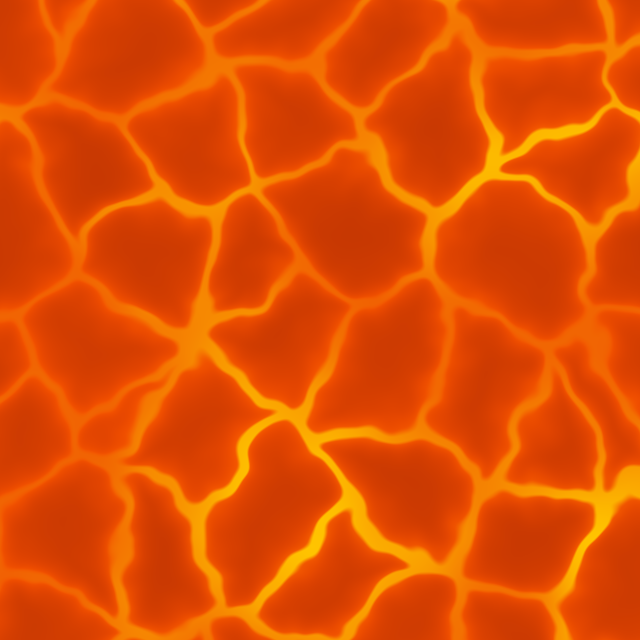
Give the GLSL for this texture, as a WebGL 1 fragment shader.

```glsl
precision highp float;
// Glowing molten veins branching between plates of dark orange lava.

uniform vec2 u_resolution;

vec2 hash2(vec2 p) {
  p = vec2(dot(p, vec2(127.1, 311.7)), dot(p, vec2(269.5, 183.3)));
  return fract(sin(p) * 43758.545);
}

// Gradient noise, roughly -0.6 to 0.6
float cornerSlope(vec2 cell, vec2 offset, vec2 corner) {
  return dot(hash2(cell + corner) * 2.0 - 1.0, offset - corner);
}

float gradientNoise(vec2 p) {
  vec2 i = floor(p), f = fract(p);
  vec2 u = f * f * f * (f * (f * 6.0 - 15.0) + 10.0);
  float low = mix(cornerSlope(i, f, vec2(0.0)), cornerSlope(i, f, vec2(1.0, 0.0)), u.x);
  float high = mix(cornerSlope(i, f, vec2(0.0, 1.0)), cornerSlope(i, f, vec2(1.0)), u.x);
  return mix(low, high, u.y);
}

vec2 noise2(vec2 p) {
  return vec2(gradientNoise(p), gradientNoise(p + vec2(37.2, 91.7)));
}

float smoothMin(float a, float b, float k) {
  float h = max(k - abs(a - b), 0.0) / k;
  return min(a, b) - h * h * k * 0.25;
}

// Random weights make some plates large and squeeze others into pockets
float plateWeight(vec2 cell) {
  return 0.28 * hash2(cell + 53.0).x;
}

// Distance to the nearest plate border, rounded off where borders meet
float borderDistance(vec2 p) {
  vec2 base = floor(p), nearest = vec2(0.0);
  float best = 100.0;
  for (int y = -2; y <= 2; y++) {
    for (int x = -2; x <= 2; x++) {
      vec2 cell = base + vec2(float(x), float(y));
      vec2 toSeed = cell + hash2(cell) - p;
      float power = dot(toSeed, toSeed) - plateWeight(cell);
      if (power < best) {
        best = power;
        nearest = toSeed;
      }
    }
  }
  float border = 1.0;
  for (int y = -2; y <= 2; y++) {
    for (int x = -2; x <= 2; x++) {
      vec2 cell = base + vec2(float(x), float(y));
      vec2 toSeed = cell + hash2(cell) - p;
      float gap = length(toSeed - nearest);
      if (gap > 0.001) {
        float power = dot(toSeed, toSeed) - plateWeight(cell);
        border = smoothMin(border, (power - best) / (2.0 * gap), 0.09);
      }
    }
  }
  return border;
}

void main() {
  vec2 uv = gl_FragCoord.xy / min(u_resolution.x, u_resolution.y);
  float plates = 5.7;

  // Bend the borders, then add small kinks
  vec2 p = uv * plates + 11.0;
  p += 0.28 * noise2(p * 1.6) + 0.09 * noise2(p * 4.3 + 7.0);

  // Broad drift of temperature sets vein colour and width
  float heat = smoothstep(-0.38, 0.42, gradientNoise(uv * 2.6 + 4.3)
                                       + 0.25 * gradientNoise(uv * 7.0 + 20.0));
  float halfWidth = 0.0065 + 0.003 * heat + 0.006 * gradientNoise(uv * 9.0 + 31.0);
  float d = borderDistance(p) / plates - max(halfWidth, 0.004);
  float outside = max(d, 0.0);

  // Plates: dark core, red-orange rim and a thin halo
  float mottle = gradientNoise(uv * 4.0 + 60.0);
  float glow = exp(-outside / (0.03 + 0.012 * mottle));
  vec3 color = mix(vec3(0.785, 0.222, 0.007), vec3(0.95, 0.295, 0.0), glow);
  color += vec3(0.03, 0.015, 0.0) * mottle;
  color = mix(color, vec3(0.96, 0.40, 0.0), (0.35 + 0.35 * heat) * exp(-outside / 0.006));

  // Veins: dull orange where cool, yellow where hot
  vec3 vein = mix(vec3(0.945, 0.39, 0.01), vec3(1.0, 0.77, 0.0), heat);
  vein.g += 0.03 * gradientNoise(uv * 16.0);
  float softness = mix(0.005, 0.003, heat);
  color = mix(color, vein, 1.0 - smoothstep(-softness, softness, d));

  gl_FragColor = vec4(clamp(color, 0.0, 1.0), 1.0);
}
```
